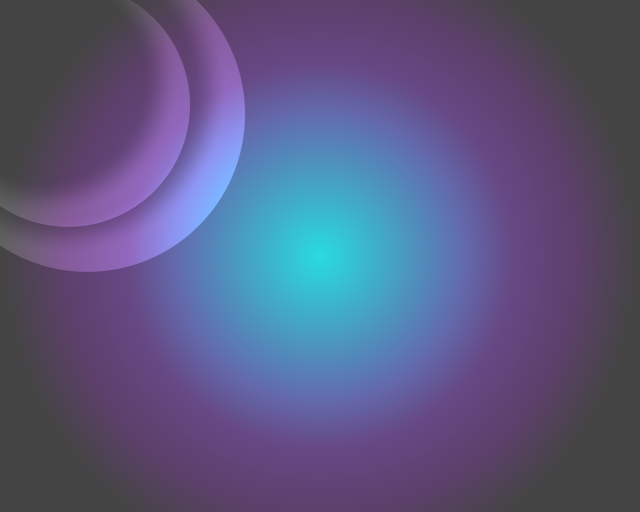
Reproduce this background procedurally as a Shadertoy shader.

```glsl
// Cyan to violet radial glow with two overlapping, inner-lit discs at the upper left.

// Glow colour at distance r from the centre, in canvas heights
vec3 radialGlow(float r) {
    vec3 color = mix(vec3(0.16, 0.86, 0.88), vec3(0.39, 0.41, 0.67), clamp(r / 0.285, 0.0, 1.0));
    color = mix(color, vec3(0.40, 0.285, 0.52), clamp((r - 0.285) / 0.09, 0.0, 1.0));
    color = mix(color, vec3(0.365, 0.25, 0.42), clamp((r - 0.375) / 0.125, 0.0, 1.0));
    return mix(color, vec3(0.267), clamp((r - 0.5) / 0.12, 0.0, 1.0));
}

// Crescent of light: sharp outer rim, soft inner rim shifted up and left
float innerLight(vec2 p, vec2 center, float radius, float innerRadius, float pixel) {
    float disc = 1.0 - smoothstep(-pixel, pixel, length(p - center) - radius);
    float innerDistance = length(p - center - vec2(-0.046, 0.046)) - innerRadius;
    return disc * smoothstep(-0.036, 0.036, innerDistance);
}

void mainImage(out vec4 fragColor, in vec2 fragCoord) {
    vec2 p = (fragCoord - 0.5 * iResolution.xy) / iResolution.y;
    float pixel = 0.75 / iResolution.y;

    // Background glow
    vec3 color = radialGlow(length(p));

    // Large and small discs brighten the glow beneath them
    float large = innerLight(p, vec2(-0.4544, 0.277), 0.308, 0.285, pixel);
    float small = innerLight(p, vec2(-0.492, 0.295), 0.238, 0.228, pixel);
    color *= (1.0 + 0.42 * large) * (1.0 + 0.42 * small);

    fragColor = vec4(min(color, 1.0), 1.0);
}
```
